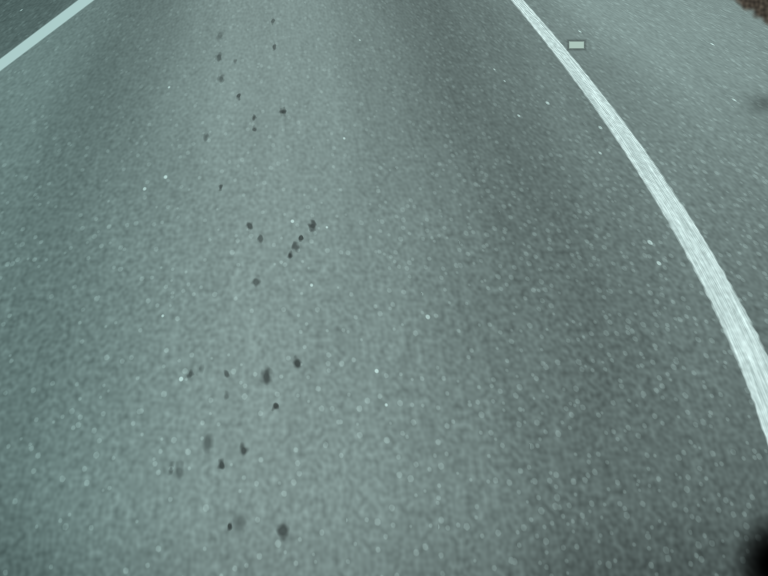
Give the GLSL for this texture, as a Shadertoy shader.

```glsl
vec2 hash2(vec2 p) {
    vec3 q = fract(p.xyx * vec3(0.1031, 0.103, 0.0973));
    q += dot(q, q.yzx + 33.33);
    return fract((q.xx + q.yz) * q.zy);
}

float gradientNoise(vec2 p) {
    vec2 i = floor(p), f = fract(p);
    vec2 s = f * f * f * (f * (f * 6.0 - 15.0) + 10.0);
    vec2 e = vec2(1.0, 0.0);
    float a = dot(hash2(i) * 2.0 - 1.0, f);
    float b = dot(hash2(i + e.xy) * 2.0 - 1.0, f - e.xy);
    float c = dot(hash2(i + e.yx) * 2.0 - 1.0, f - e.yx);
    float d = dot(hash2(i + e.xx) * 2.0 - 1.0, f - e.xx);
    return mix(mix(a, b, s.x), mix(c, d, s.x), s.y);
}

// Soft round chips, present in a given share of unit cells
float chips(vec2 g, float share, float radius, float blur) {
    float cover = 0.0;
    vec2 cell = floor(g);
    for (int y = -1; y <= 1; y++)
    for (int x = -1; x <= 1; x++) {
        vec2 id = cell + vec2(x, y);
        vec2 pick = hash2(id + 71.7);
        float r = radius * mix(0.5, 1.2, pick.y);
        float d = length(g - id - hash2(id)) + 0.2 * r * gradientNoise(g * 4.0);
        cover = max(cover, step(pick.x, share) * (1.0 - smoothstep(r - blur, r + blur, d)));
    }
    return cover;
}

float bump(float x, float centre, float width) {
    float d = (x - centre) / width;
    return exp(-d * d);
}

void mainImage(out vec4 fragColor, in vec2 fragCoord) {
    vec2 p = fragCoord / iResolution.y;
    float px = 1.0 / iResolution.y;
    float t = 1.0 - p.y;

    // Road coordinates: across the lane and along its depth
    float spread = 0.42 + 0.865 * t - 0.335 * t * t;
    float across = (p.x - 0.48) / spread;
    vec2 road = vec2(across, 1.33 * log(0.42 + 0.75 * t));
    float blur = px / spread;

    // Broad light: worn wheel tracks, shoulder and vignette
    float light = 0.98 + 0.14 * bump(across, -0.02, 0.34);
    light -= 0.13 * bump(across, 0.63, 0.23);
    light -= 0.11 * bump(across, -0.54, 0.17) * (1.0 - 0.6 * t);
    light += 0.17 * smoothstep(1.0, 1.3, across) * (1.0 - smoothstep(0.02, 0.4, t));
    light -= 0.07 * smoothstep(0.25, 0.6, t) * smoothstep(0.9, 1.3, p.x);
    light -= 0.22 * smoothstep(0.65, 1.25, length((p - vec2(0.55, 0.6)) * vec2(0.9, 1.3)));
    light -= 0.06 * smoothstep(0.85, 1.0, t);
    light -= 0.2 * smoothstep(-0.01, 0.02, 0.112 - 0.76 * p.x - t);
    light += 0.06 * gradientNoise(road * vec2(9.0, 3.0));
    light += 0.04 * gradientNoise(road * vec2(30.0, 12.0));

    // Asphalt grain and pale stones
    float near = mix(0.55, 1.0, smoothstep(0.0, 0.6, t));
    light += near * 0.19 * gradientNoise(road * 95.0);
    light += near * 0.13 * gradientNoise(road * 48.0 + 17.0);
    float stony = mix(0.16, 0.42, smoothstep(0.1, 0.6, across));
    light += near * 0.17 * chips(road * 55.0, stony, 0.27, blur * 55.0);
    light += 0.55 * chips(road * 19.0 + 40.0, 0.025, 0.09, blur * 19.0);

    // Oil drips scattered along the middle of the lane
    float oil = 0.0;
    for (int i = 0; i < 34; i++) {
        vec2 h = hash2(vec2(i, 5.3)), k = hash2(vec2(i, 29.1));
        vec2 at = vec2(mix(-0.3, 0.13, 0.5 * (h.x + k.x)), mix(-1.1, 0.17, h.y));
        float r = mix(0.004, 0.011, k.y * k.y);
        vec2 q = (road - at) * vec2(1.0, 0.7);
        float d = length(q) + 0.007 * gradientNoise(road * 90.0);
        oil = max(oil, (1.0 - smoothstep(r * 0.3, r * 1.2 + blur, d)) * mix(0.2, 0.5, k.x));
    }
    light *= 1.0 - oil;
    light *= 1.0 - 0.25 * exp(-dot((p - vec2(1.325, 0.82)) * vec2(40.0, 65.0),
                                   (p - vec2(1.325, 0.82)) * vec2(40.0, 65.0)));

    vec3 color = vec3(0.45, 0.52, 0.51) * light;
    color.r -= 0.025 * smoothstep(0.5, 0.0, p.x);

    // Earth verge in the upper right corner
    float verge = p.y - 1.0 + 0.7 * (p.x - 1.272) + 0.01 * gradientNoise(p * 60.0);
    vec3 earth = vec3(0.27, 0.25, 0.22) * (1.0 + 0.6 * gradientNoise(p * 130.0));
    color = mix(color, earth, smoothstep(-0.006, 0.012, verge));

    // Curved right line with lengthwise wear
    float halfWidth = 0.011 + 0.029 * t;
    float side = (p.x - 0.898 - 0.865 * t + 0.335 * t * t) / halfWidth;
    float scratch = gradientNoise(vec2(side * 4.0, t * 9.0));
    float wear = 0.5 + 0.5 * gradientNoise(vec2(side * 9.0, t * 32.0)) + 0.6 * scratch;
    float ragged = abs(side) + 0.12 * gradientNoise(road * 60.0);
    float soft = 1.3 * px / halfWidth;
    float paint = 1.0 - smoothstep(0.96 - soft, 1.0 + soft, ragged);
    vec3 paintColor = mix(vec3(0.62, 0.71, 0.7), vec3(0.87, 0.97, 0.96), clamp(wear + 0.15, 0.0, 1.0));
    paintColor *= 1.0 + 0.15 * gradientNoise(road * 90.0);
    color = mix(color, paintColor, paint * 0.95);

    // Straight left line
    float leftDistance = abs(t - 0.113 + 0.755 * p.x) * 0.8;
    float leftPaint = 1.0 - smoothstep(0.0085 - px, 0.0085 + px, leftDistance);
    color = mix(color, vec3(0.69, 0.82, 0.81), leftPaint * 0.95);

    // Small reflector on the shoulder
    vec2 stud = abs(p - vec2(1.001, 0.922)) - vec2(0.013, 0.006);
    float studDistance = max(stud.x, stud.y);
    color *= 1.0 - 0.25 * (1.0 - smoothstep(0.0, 0.006, studDistance));
    color = mix(color, vec3(0.68, 0.78, 0.74), 1.0 - smoothstep(-px, px, studDistance));

    // Dark lower right corner
    color *= smoothstep(0.0, 0.075, length((p - vec2(1.345, 0.02)) * vec2(1.0, 0.8)) - 0.012);
    fragColor = vec4(clamp(color, 0.0, 1.0), 1.0);
}
```
